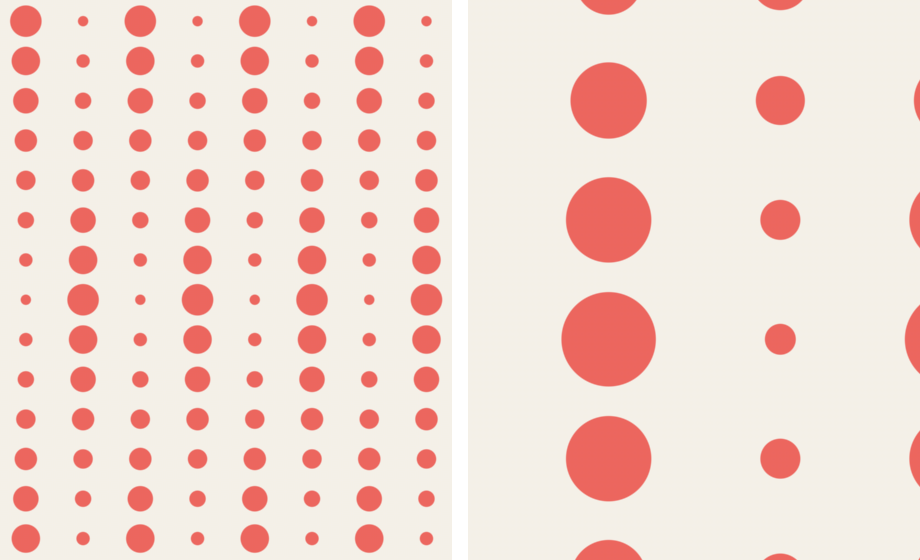
Left: the whole. Right: its middle third, enlarged.
Write a Shadertoy shader that draws this pattern.

```glsl
// Columns of coral dots on cream paper, swelling and shrinking down each column.
// A grid of circle distances whose radius follows a triangle wave by row,
// with neighbouring columns half a period apart and a faint sine weave on top.

const vec3  PAPER      = vec3(0.957, 0.941, 0.908);
const vec3  CORAL      = vec3(0.925, 0.400, 0.370);
const vec2  PITCH      = vec2(0.1022, 0.07107);   // dot spacing, in canvas heights
const vec2  FIRST_DOT  = vec2(0.0469, 0.0378);    // top-left dot centre
const float DESIGN_W   = 0.8086;                  // width of the eight columns with margins
const float R_MIN      = 0.0092;
const float R_MAX      = 0.0281;
const float HALF_WAVE  = 7.0;                     // rows from largest to smallest dot
const float WEAVE_FREQ = 800.0;
const float WEAVE_AMP  = 0.004;

// Dot radius: triangle wave along rows, shifted by half a period per column
float dotRadius(vec2 cell) {
    float phase = mod(cell.y + HALF_WAVE * cell.x, 2.0 * HALF_WAVE);
    return mix(R_MIN, R_MAX, abs(phase - HALF_WAVE) / HALF_WAVE);
}

// Signed distance to the dot of the nearest grid cell
float dotDistance(vec2 p) {
    vec2 grid = (p - FIRST_DOT) / PITCH;
    vec2 cell = floor(grid + 0.5);
    return length((grid - cell) * PITCH) - dotRadius(cell);
}

// Very faint diagonal texture
float weave(vec2 p) {
    return sin(WEAVE_FREQ * (p.x + p.y)) * sin(WEAVE_FREQ * (p.x - p.y));
}

void mainImage(out vec4 fragColor, in vec2 fragCoord) {
    // Height units, centred across, rows counted from the top
    float pixel = 1.0 / iResolution.y;
    vec2 p = vec2(fragCoord.x - 0.5 * iResolution.x, iResolution.y - fragCoord.y) * pixel;
    p.x += 0.5 * DESIGN_W;

    // Soft-edged dots over paper
    float ink = 1.0 - smoothstep(-pixel, pixel, dotDistance(p));
    vec3 color = mix(PAPER, CORAL, ink);
    color += WEAVE_AMP * weave(p) * vec3(0.5, 0.3, -1.0);

    fragColor = vec4(color, 1.0);
}
```
